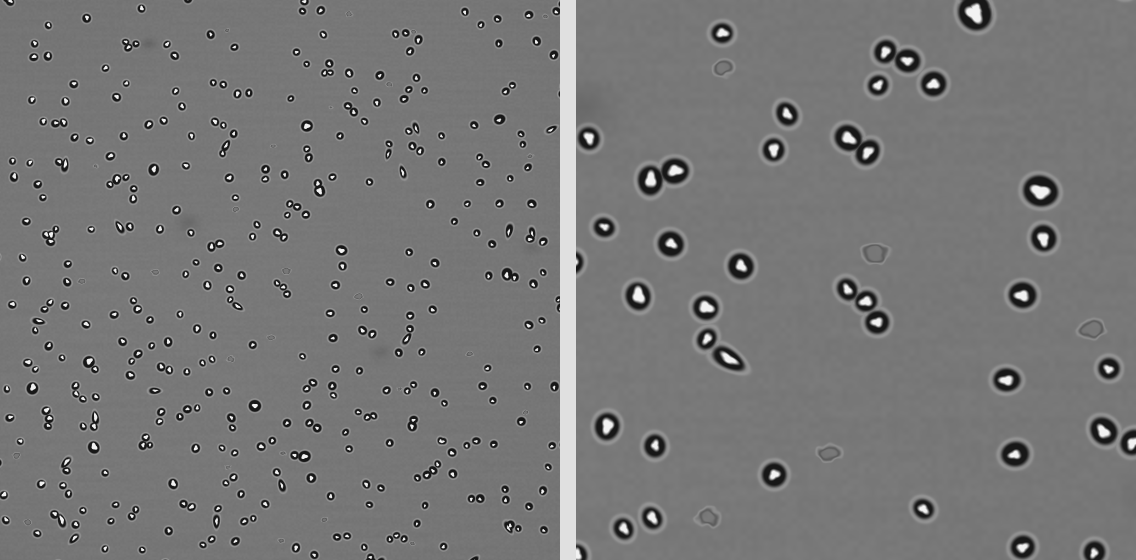
Left, the full canvas; right, a detail of the centre.
A WebGL 1 fragment shader for this texture:

```glsl
precision highp float;
// Scattered round cells with dark rims and bright cores on a flat grey microscope field.
uniform vec2 u_resolution;

const float FIELD_GREY = 0.472;
const float RIM_GREY = 0.09;
const float CORE_GREY = 0.95;
const float HALO_GAIN = 0.10;
const float GRID = 24.0;           // scatter lattice across the canvas
const float PRESENCE = 0.53;       // mean share of lattice sites holding a cell
const float PAIR_CHANCE = 0.26;    // share of cells with a close neighbour
const float RADIUS = 0.0067;       // typical cell radius
const float EDGE = 0.0013;         // optical blur of the rims
const float DEBRIS_GRID = 9.0;
const float SMUDGES = 5.0;

float hash(vec2 p) {
  return fract(sin(dot(p, vec2(127.1, 311.7))) * 43758.55);
}

vec2 hash2(vec2 p) {
  return vec2(hash(p), hash(p + 57.3));
}

float valueNoise(vec2 p) {
  vec2 i = floor(p), f = fract(p);
  f = f * f * (3.0 - 2.0 * f);
  return mix(mix(hash(i), hash(i + vec2(1, 0)), f.x),
             mix(hash(i + vec2(0, 1)), hash(i + vec2(1, 1)), f.x), f.y);
}

vec2 rotate(vec2 p, float a) {
  float c = cos(a), s = sin(a);
  return vec2(c * p.x + s * p.y, c * p.y - s * p.x);
}

// Returns rim, core and halo coverage of one cell centred at the origin.
vec3 cellLayers(vec2 p, vec2 seed, float side, float blur) {
  float kind = hash(seed + 3.1);
  float r = RADIUS * mix(0.82, 1.14, hash(seed + 5.7));
  r *= 1.0 + 0.4 * step(0.95, kind);
  float stretch = mix(1.0, 1.14, hash(seed + 9.2));
  stretch += 0.55 * step(kind, 0.05);
  vec2 q = rotate(p, 6.283 * hash(seed + 7.9));
  q.x /= stretch;
  q.y *= 1.0 + 0.35 * (stretch - 1.0) * (1.0 + q.x / r);
  float d = length(q) - r;

  float rim = 1.0 - smoothstep(-blur, blur, d);
  float halo = exp(-pow((d - 0.0021) / 0.0012, 2.0));

  // The bright core is lobed and drifts with the lighting across the field.
  vec2 c = (q - rotate(vec2(0.12, 0.22) * side * r, 6.283 * hash(seed + 7.9)));
  float lobes = 1.0 + 0.16 * sin(3.0 * atan(c.y, c.x + 1e-6) + 6.0 * kind);
  float coreRadius = r * mix(0.36, 0.50, hash(seed + 11.4)) * lobes;
  coreRadius *= 1.0 + 0.14 * side;
  float core = 1.0 - smoothstep(-blur, blur * 0.9, length(c * vec2(0.85, 1.12)) - coreRadius);
  return vec3(rim, core, halo);
}

vec3 scatterCells(vec2 uv, float blur) {
  vec3 layers = vec3(0.0);
  vec2 home = floor(uv * GRID);
  for (int j = -1; j <= 1; j++) {
    for (int i = -1; i <= 1; i++) {
      vec2 id = home + vec2(i, j);
      float crowding = 0.16 * sin(id.x * 0.62 + 1.3) * sin(id.y * 0.53 + 0.4)
                     + 0.10 * sin(id.x * 0.9 - id.y * 0.7);
      if (hash(id + 21.0) > PRESENCE + crowding) continue;
      vec2 centre = (id + hash2(id)) / GRID;
      float side = 1.0 - 2.0 * centre.x;
      layers = max(layers, cellLayers(uv - centre, id, side, blur));
      if (hash(id + 33.0) < PAIR_CHANCE) {
        float a = 6.283 * hash(id + 41.0);
        float gap = mix(0.0135, 0.019, hash(id + 47.0));
        vec2 mate = centre + gap * vec2(cos(a), sin(a));
        layers = max(layers, cellLayers(uv - mate, id + 80.5, side, blur));
      }
    }
  }
  return layers;
}

// Faint thin rings and specks lying out of focus.
float debris(vec2 uv) {
  vec2 id = floor(uv * DEBRIS_GRID);
  vec2 p = uv - (id + 0.2 + 0.6 * hash2(id + 13.0)) / DEBRIS_GRID;
  float r = mix(0.002, 0.006, hash(id + 17.0));
  float wobble = 0.0035 * (valueNoise(uv * 260.0) - 0.5);
  float d = length(p * vec2(1.0, 1.3)) - r + wobble;
  float ring = exp(-pow(d / 0.001, 2.0)) - 0.8 * exp(-pow((d - 0.002) / 0.001, 2.0));
  return -0.10 * ring * step(hash(id + 19.0), 0.35);
}

// Flat grey with fine grain, faint horizontal streaks and soft smudges.
float background(vec2 uv) {
  float g = FIELD_GREY;
  g += 0.020 * (valueNoise(uv * 300.0) - 0.5);
  g += 0.012 * (valueNoise(uv * vec2(12.0, 190.0)) - 0.5);
  g += 0.004 * sin(uv.x * 5.0 + 1.0) * sin(uv.y * 4.0);
  g -= 0.035 * dot(uv - 0.5, uv - 0.5);
  for (float k = 0.0; k < SMUDGES; k++) {
    vec2 p = uv - hash2(vec2(k, 4.6));
    float size = mix(0.010, 0.018, hash(vec2(k, 8.2)));
    g -= 0.11 * hash(vec2(k, 2.7)) * exp(-dot(p * vec2(0.8, 1.2), p) / (size * size));
  }
  return g;
}

void main() {
  vec2 uv = gl_FragCoord.xy / u_resolution;
  float blur = max(EDGE, 0.6 / u_resolution.y);
  vec3 cell = scatterCells(uv, blur);
  float grey = background(uv) + debris(uv) + HALO_GAIN * cell.z;
  grey = mix(grey, RIM_GREY, cell.x);
  grey = mix(grey, CORE_GREY, cell.y);
  gl_FragColor = vec4(vec3(grey), 1.0);
}
```
